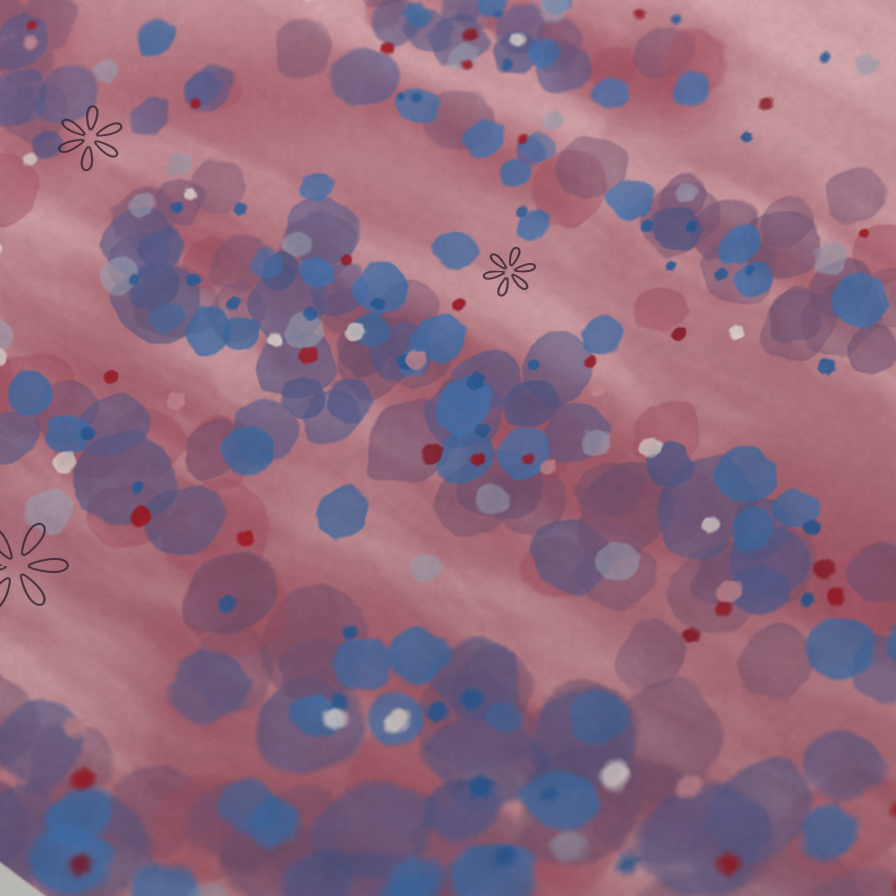
A WebGL 1 fragment shader for this pattern:

```glsl
precision highp float;
// Watercolour dots in slanting bands on rose paper, seen at a shallow angle.
// Jittered cells shrink with distance; band density decides which cells hold
// a dab. Layers run from wide washes to small dots, with inked flowers on top.
uniform vec2 u_resolution;

float hash(vec2 p) {
  return fract(sin(dot(p, vec2(127.1, 311.7))) * 43758.5453);
}

float noise(vec2 p) {
  vec2 i = floor(p), f = fract(p);
  f = f * f * (3.0 - 2.0 * f);
  return mix(mix(hash(i), hash(i + vec2(1, 0)), f.x),
             mix(hash(i + vec2(0, 1)), hash(i + vec2(1, 1)), f.x), f.y);
}

float fbm(vec2 p) {
  float sum = 0.0, amp = 0.53;
  for (int i = 0; i < 4; i++) {
    sum += amp * noise(p);
    p = p * 2.03 + 17.3;
    amp *= 0.5;
  }
  return sum;
}

// Soft stroke from a to b: 1 on the axis, fading over the width.
float stroke(vec2 p, vec2 a, vec2 b, float width) {
  vec2 ab = b - a;
  float t = clamp(dot(p - a, ab) / dot(ab, ab), 0.0, 1.0);
  float d = length(p - a - ab * t) / width;
  return exp(-d * d);
}

float bandDensity(vec2 p) {
  float d = stroke(p, vec2(0.20, 0.72), vec2(0.56, 0.52), 0.085);
  d = max(d, stroke(p, vec2(0.56, 0.49), vec2(1.02, 0.29), 0.085));
  d = max(d, stroke(p, vec2(-0.02, 0.59), vec2(0.24, 0.43), 0.065));
  d = max(d, stroke(p, vec2(0.27, 0.27), vec2(0.95, 0.03), 0.085));
  d = max(d, stroke(p, vec2(-0.05, 0.12), vec2(0.52, 0.0), 0.085));
  d = max(d, stroke(p, vec2(0.46, 0.99), vec2(0.75, 0.91), 0.042));
  d = max(d, 0.8 * stroke(p, vec2(0.43, 0.88), vec2(0.63, 0.81), 0.036));
  d = max(d, 0.85 * stroke(p, vec2(0.75, 0.76), vec2(1.0, 0.65), 0.055));
  d = max(d, 0.8 * stroke(p, vec2(0.0, 0.96), vec2(0.05, 0.86), 0.055));
  return max(d, 0.45 * stroke(p, vec2(0.12, 0.88), vec2(0.38, 0.91), 0.05));
}

// Paints one layer of dabs; chance rises from sparse to dense with the bands.
vec3 scatter(vec3 paint, vec2 uv, float cell, float radius, vec2 chance,
             float opacity, float seed, vec3 tintA, vec3 tintB, vec3 tintC) {
  float scale = 1.2 - 0.65 * uv.y;
  vec2 id = floor(vec2((uv.x - 0.5) / scale, -log(scale) / 0.65) / cell);
  float focus = uv.y - 0.53;
  float soft = 0.0018 + 0.022 * focus * focus + 0.7 / u_resolution.y;
  for (int j = -1; j <= 1; j++) {
    for (int i = -1; i <= 1; i++) {
      vec2 c = id + vec2(i, j), k = c + seed;
      vec2 q = (c + 0.15 + 0.7 * vec2(hash(k), hash(k + 41.7))) * cell;
      float s = exp(-0.65 * q.y);
      vec2 center = vec2(0.5 + q.x * s, (1.2 - s) / 0.65);
      float density = smoothstep(0.12, 0.8, bandDensity(center));
      if (hash(k + 9.2) > mix(chance.x, chance.y, density)) continue;
      // Slightly flattened, tilted dab with a wavering rim
      vec2 d = (uv - center) / s;
      float tilt = 1.2 * hash(k + 5.1) - 0.2;
      d = mat2(cos(tilt), -sin(tilt), sin(tilt), cos(tilt)) * d;
      float size = radius * (0.68 + 0.5 * hash(k + 23.9));
      d.y *= 1.05 + 0.25 * hash(k + 3.3);
      float wave = noise(d / size * 1.7 + k * 7.0) - 0.5;
      float edge = length(d) - size * (1.0 + 0.28 * wave);
      edge += 0.0025 * (noise(uv * 150.0) - 0.5);
      float pick = hash(k + 67.4);
      vec3 tint = pick < 0.4 ? tintA : (pick < 0.73 ? tintB : tintC);
      tint *= 0.94 + 0.14 * noise(uv * 22.0 + k);
      float rim = 0.08 * exp(-abs(edge) / 0.004);
      float pigment = opacity * (0.78 + 0.3 * fbm(uv * 16.0 + k)) + rim;
      paint = mix(paint, tint, clamp(pigment, 0.0, 1.0) * smoothstep(soft, -soft, edge));
    }
  }
  return paint;
}

// Ink outline of six narrow petals
float flower(vec2 p, float size, float turn) {
  p = p / size * vec2(1.0, 1.12);
  float angle = atan(p.y, p.x) + turn, sector = floor(angle / 1.0472);
  angle -= (sector + 0.5) * 1.0472;
  vec2 q = length(p) * vec2(cos(angle), sin(angle));
  vec2 radii = vec2(0.36, 0.05 + 0.13 * q.x);
  vec2 v = (q - vec2(0.6 + 0.05 * sin(sector * 2.4), 0.0)) / radii;
  float k = max(length(v), 0.001);
  float d = abs(k - 1.0) * k / max(length(v / radii), 0.001) * size;
  return 0.8 * smoothstep(0.0013 + 0.7 / u_resolution.y, 0.0004, d);
}

void main() {
  vec2 uv = gl_FragCoord.xy / u_resolution;
  // Rose wash, streaked along the bands
  float along = dot(uv, vec2(0.88, -0.47)), across = dot(uv, vec2(0.47, 0.88));
  float streak = fbm(vec2(along * 2.6, across * 13.0) + 0.6 * fbm(uv * 7.0));
  vec3 paint = mix(vec3(0.79, 0.61, 0.63), vec3(0.67, 0.43, 0.48), smoothstep(0.22, 0.72, streak));
  float wash = pow(bandDensity(uv + 0.05 * (fbm(uv * 9.0) - 0.5)), 0.45);
  paint = mix(paint, vec3(0.61, 0.31, 0.37), 0.72 * wash * smoothstep(0.1, 0.75, streak + 0.15));
  paint = mix(paint, vec3(0.82, 0.67, 0.68), 0.5 * smoothstep(0.6, 1.15, uv.y + 0.25 * uv.x) * (1.0 - wash));

  // Translucent mauve, then blue, then small opaque dots
  vec3 mauve = vec3(0.43, 0.31, 0.43), rose = vec3(0.61, 0.30, 0.36), violet = vec3(0.32, 0.34, 0.52);
  vec3 blue = vec3(0.24, 0.42, 0.64), pale = vec3(0.58, 0.60, 0.67), white = vec3(0.83, 0.79, 0.77);
  paint = scatter(paint, uv, 0.085, 0.058, vec2(0.07, 0.85), 0.46, 3.0, mauve, rose, mauve);
  paint = scatter(paint, uv, 0.090, 0.055, vec2(0.02, 0.75), 0.62, 31.0, violet, mauve, violet);
  paint = scatter(paint, uv, 0.078, 0.036, vec2(0.04, 0.50), 0.80, 58.0, blue, blue, violet);
  paint = scatter(paint, uv, 0.085, 0.026, vec2(0.03, 0.26), 0.62, 77.0, pale, blue, pale);
  paint = scatter(paint, uv, 0.070, 0.011, vec2(0.09, 0.34), 0.92, 94.0, vec3(0.16, 0.34, 0.56), vec3(0.60, 0.10, 0.14), vec3(0.16, 0.34, 0.56));
  paint = scatter(paint, uv, 0.075, 0.013, vec2(0.02, 0.33), 0.88, 112.0, white, vec3(0.73, 0.50, 0.53), vec3(0.52, 0.10, 0.15));

  // Inked flowers, paper grain, bare corner and light falloff
  float ink = flower(uv - vec2(0.568, 0.697), 0.031, 0.3);
  ink = max(ink, flower(uv - vec2(0.100, 0.846), 0.040, 0.1));
  ink = max(ink, flower(uv - vec2(0.018, 0.368), 0.060, 0.5));
  paint = mix(paint, vec3(0.20, 0.13, 0.18), ink);
  paint *= 0.97 + 0.035 * noise(uv * 230.0) + 0.03 * noise(uv * 95.0);
  paint = mix(vec3(0.78, 0.77, 0.75), paint, smoothstep(0.035, 0.041, uv.y + 0.75 * uv.x));
  paint *= 0.93 + 0.09 * uv.y;
  gl_FragColor = vec4(paint, 1.0);
}
```
